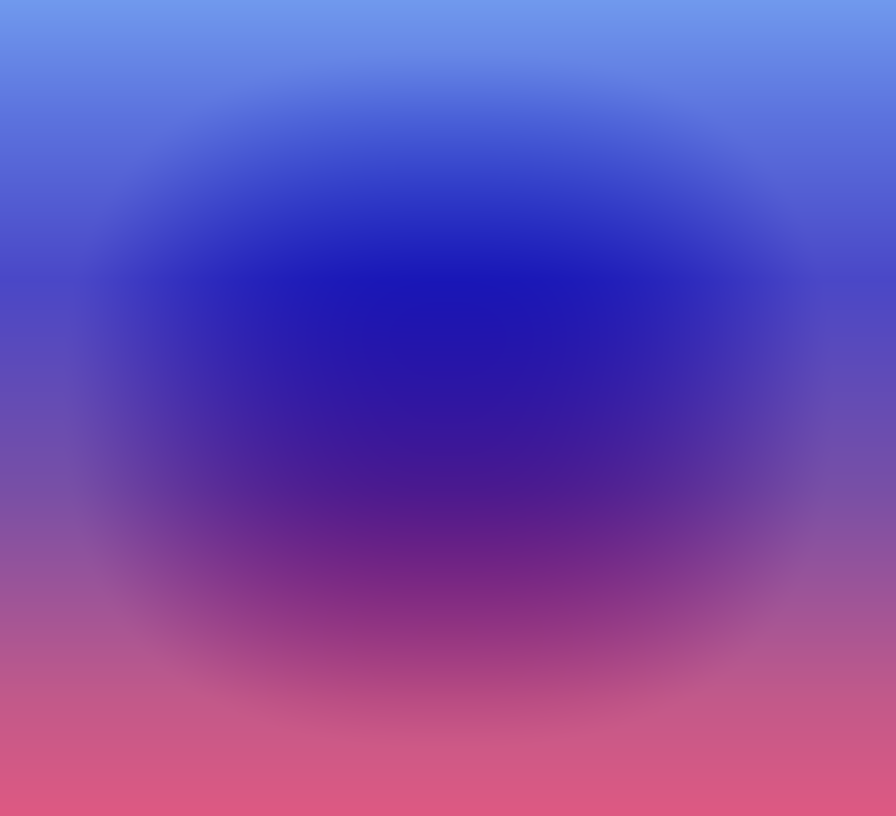
Reproduce this background procedurally as a Shadertoy shader.

```glsl
// A vertical dusk gradient, rose at the bottom through violet to sky blue,
// deepened by a broad, soft, rounded shadow in the middle.
// The gradient blends colour stops; the shadow is a superellipse falloff.

const vec3 ROSE   = vec3(0.87, 0.35, 0.51);
const vec3 PINK   = vec3(0.76, 0.35, 0.54);
const vec3 MAUVE  = vec3(0.47, 0.31, 0.65);
const vec3 INDIGO = vec3(0.29, 0.28, 0.78);
const vec3 AZURE  = vec3(0.36, 0.45, 0.87);
const vec3 SKY    = vec3(0.44, 0.60, 0.93);

// Light removed by the shadow in its upper and lower parts
const vec3 UPPER_SHADE = vec3(0.21, 0.21, 0.07);
const vec3 LOWER_SHADE = vec3(0.16, 0.23, 0.12);

// Linear blend towards the next stop between two heights
vec3 blendStop(vec3 below, vec3 next, float start, float end, float height) {
    return mix(below, next, clamp((height - start) / (end - start), 0.0, 1.0));
}

vec3 duskGradient(float height) {
    vec3 color = blendStop(ROSE, PINK, 0.0, 0.143, height);
    color = blendStop(color, MAUVE, 0.143, 0.40, height);
    color = blendStop(color, INDIGO, 0.40, 0.657, height);
    color = blendStop(color, AZURE, 0.657, 0.857, height);
    return blendStop(color, SKY, 0.857, 1.0, height);
}

// One at the center, falling to zero on the superellipse rim
float softSuperellipse(vec2 p, vec2 center, vec2 radius, float roundness, float falloff) {
    vec2 q = pow(abs(p - center) / radius, vec2(roundness));
    return pow(max(1.0 - q.x - q.y, 0.0), falloff);
}

void mainImage(out vec4 fragColor, in vec2 fragCoord) {
    vec2 uv = fragCoord / iResolution.xy;

    // Background
    vec3 color = duskGradient(uv.y);

    // Central shadow
    float shadow = softSuperellipse(uv, vec2(0.5, 0.51), vec2(0.43), 2.5, 1.3);
    vec3 shade = mix(LOWER_SHADE, UPPER_SHADE, smoothstep(0.25, 0.55, uv.y));
    color -= shade * shadow;

    fragColor = vec4(clamp(color, 0.0, 1.0), 1.0);
}
```
